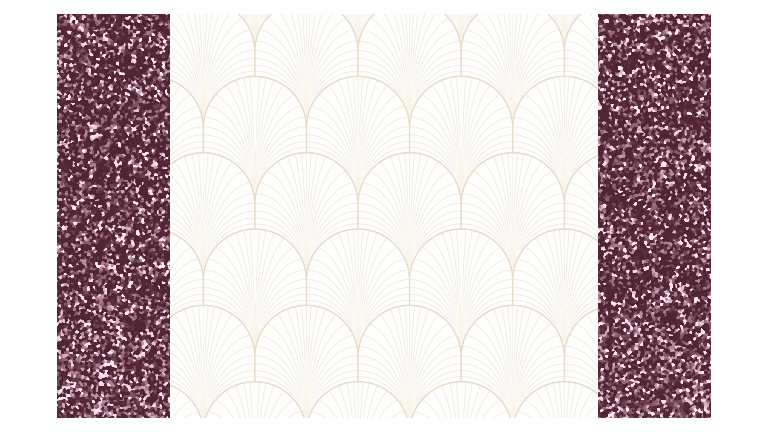
Give the GLSL for this pattern, as a WebGL 2 fragment shader.

```glsl
#version 300 es
precision highp float;

uniform vec2 u_resolution;
out vec4 outColor;

// Lengths are fractions of the canvas height, measured from its centre
#define OUTER_HALF vec2(0.757, 0.4676)
#define INNER_HALF_WIDTH 0.4954
#define ARCH_RADIUS 0.1194
#define ROW_STEP 1.48
#define ARCH_ORIGIN vec2(-0.0602, -0.3836)
#define OUTLINE_HALF 0.0017
#define RAY_COUNT 12.0
#define RAY_CROWDING 6.0
#define RAY_STRENGTH 0.55
#define GLITTER_SCALE 150.0

float hash(vec2 p) {
    vec3 q = fract(vec3(p.xyx) * 0.1031);
    q += dot(q, q.yzx + 33.33);
    return fract((q.x + q.y) * q.z);
}

// Soft cellular flakes, each with its own random brightness
float flakes(vec2 p) {
    vec2 cell = floor(p);
    float total = 0.0, weightSum = 0.0;
    for (int j = -1; j <= 1; j++) {
        for (int i = -1; i <= 1; i++) {
            vec2 id = cell + vec2(i, j);
            vec2 site = id + vec2(hash(id + 17.0), hash(id + 71.0));
            vec2 d = p - site;
            float weight = exp(-14.0 * dot(d, d));
            total += weight * hash(id + 139.0);
            weightSum += weight;
        }
    }
    return total / max(weightSum, 1e-6);
}

vec3 glitter(vec2 p) {
    float drift = sin(p.x * 31.0 + 2.0 * sin(p.y * 17.0)) * sin(p.y * 23.0 + p.x * 9.0);
    float sparkle = smoothstep(-0.1, -0.45, p.y) + 0.35 * drift;
    float value = flakes(p * GLITTER_SCALE + 400.0);
    float level = pow(value, 3.1 - 0.7 * sparkle);
    vec3 color = mix(vec3(0.31, 0.14, 0.20), vec3(0.62, 0.43, 0.50), smoothstep(0.0, 0.5, level));
    return mix(color, vec3(1.0, 0.91, 0.96), smoothstep(0.38, 0.9, level));
}

// Signed distance inside an arch: round top, straight sides
float archDepth(vec2 q) {
    return q.y < 1.0 ? 1.0 - length(vec2(q.x, 1.0 - q.y)) : 1.0 - abs(q.x);
}

vec3 scallops(vec2 p, float pixel) {
    vec2 q = (p - ARCH_ORIGIN) / ARCH_RADIUS;
    float firstRow = ceil(q.y / ROW_STEP);
    float edge = 10.0;
    vec2 local = vec2(0.0);

    // Front rows hide the rows above them
    for (int k = -1; k <= 1; k++) {
        float row = firstRow + float(k);
        float x = mod(q.x - mod(row, 2.0) + 1.0, 2.0) - 1.0;
        local = vec2(x, row * ROW_STEP - q.y);
        float depth = archDepth(local);
        edge = min(edge, abs(depth));
        if (depth >= 0.0) break;
    }

    // Fan of elliptic rays rising from the tail of the arch
    float side = min(abs(local.x), 1.0);
    float rise = max(ROW_STEP + 1.0 - local.y, 0.02);
    float spread = side * (2.0 - side) / (rise * rise);
    float ray = RAY_COUNT * log(1.0 + RAY_CROWDING * spread) / log(1.0 + RAY_CROWDING);
    float slope = max(length(vec2(dFdx(ray), dFdy(ray))), 1e-4);
    float rayDistance = abs(fract(ray + 0.5) - 0.5) / slope;
    float rayMask = (1.0 - smoothstep(0.0, 1.0, rayDistance)) * RAY_STRENGTH;
    rayMask *= 1.0 - 0.7 * smoothstep(0.3, 1.0, slope);

    // Pale ground, warm stem, rays and outline
    vec3 color = vec3(0.998, 0.996, 0.992);
    float stem = exp(-pow(side / 0.07, 2.0)) * smoothstep(1.5, 0.2, rise);
    color = mix(color, vec3(1.0, 0.965, 0.88), 0.75 * stem);
    color = mix(color, vec3(0.90, 0.875, 0.83), rayMask);
    float outline = 1.0 - smoothstep(-0.5 * pixel, 0.5 * pixel, edge * ARCH_RADIUS - OUTLINE_HALF);
    return mix(color, vec3(0.91, 0.86, 0.79), outline);
}

void main() {
    float pixel = 1.0 / u_resolution.y;
    vec2 p = (gl_FragCoord.xy - 0.5 * u_resolution) * pixel;
    vec2 border = abs(p) - OUTER_HALF;
    float frame = 1.0 - smoothstep(-0.5 * pixel, 0.5 * pixel, max(border.x, border.y));
    float band = smoothstep(-0.5 * pixel, 0.5 * pixel, abs(p.x) - INNER_HALF_WIDTH);

    // Glitter bands flank the arches on a white margin
    vec3 color = mix(scallops(p, pixel), glitter(p), band);
    outColor = vec4(mix(vec3(1.0), color, frame), 1.0);
}
```
